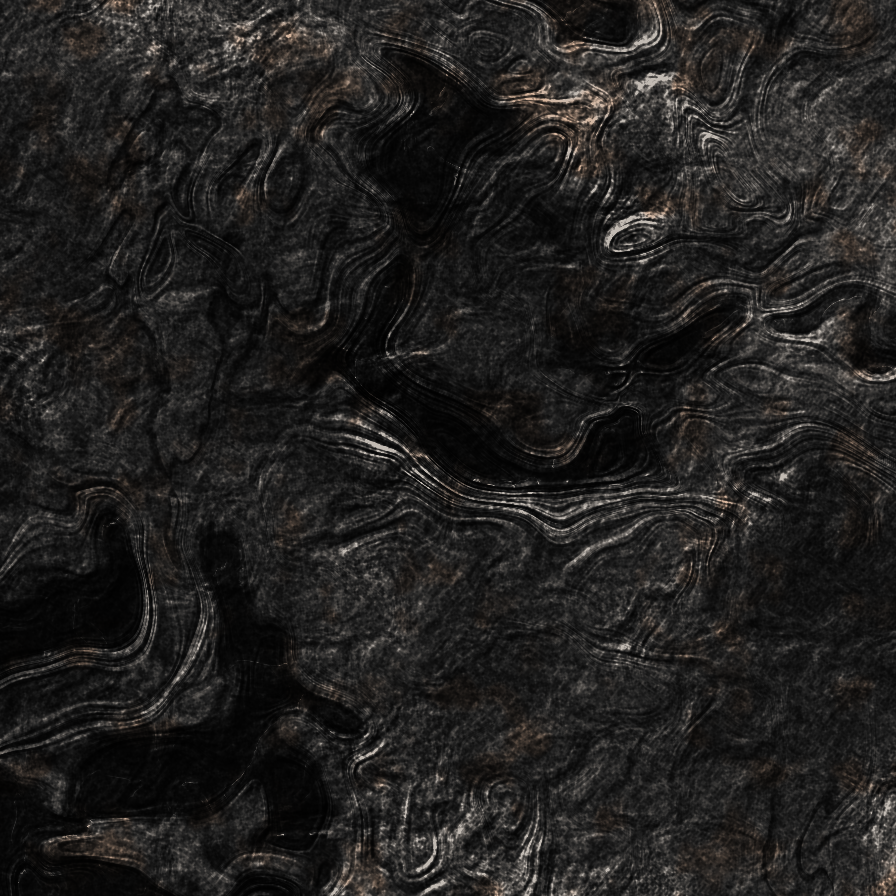
A Shadertoy shader for this texture:

```glsl
// Dark weathered rock: swirling strata, black hollows, lit ledges and fine grit.
#define SCALE 3.4        // large folds across the canvas
#define WARP 2.4         // how strongly the folds swirl
#define LAYERS 30.0      // strata per unit of fold height
#define RELIEF 8.5       // strength of the slope lighting
#define GRIT 1.5         // strength of the fine grain
#define HOLLOW 2.4       // depth of the black hollows
#define TONE 0.122       // middle brightness
#define CONTRAST 0.53    // spread of brightness
#define LIGHT_DIR vec2(-0.5, 0.86)

float hash(vec2 p) {
    return fract(sin(dot(p, vec2(127.1, 311.7))) * 43758.5);
}

float noise(vec2 p) {
    vec2 i = floor(p), f = fract(p);
    vec2 u = f * f * f * (f * (f * 6.0 - 15.0) + 10.0);
    float low = mix(hash(i), hash(i + vec2(1, 0)), u.x);
    float high = mix(hash(i + vec2(0, 1)), hash(i + vec2(1, 1)), u.x);
    return mix(low, high, u.y);
}

// Layered noise, normalised to 0..1; each octave is turned to hide the grid
float fbm(vec2 p, int octaves) {
    float sum = 0.0, total = 0.0, amp = 0.5;
    for (int i = 0; i < octaves; i++) {
        sum += amp * noise(p);
        total += amp;
        amp *= 0.5;
        p = mat2(1.6, 1.2, -1.2, 1.6) * p + 17.3;
    }
    return sum / total;
}

// Swirling large-scale shape of the rock
float foldHeight(vec2 uv) {
    vec2 p = uv * SCALE;
    vec2 swirl = vec2(fbm(p + 3.7, 3), fbm(p + 41.2, 3)) - 0.5;
    return fbm(p + WARP * swirl + 8.1, 3);
}

// Thin uneven layers that follow the contours of the folds
float strata(float fold, vec2 uv) {
    return fbm(vec2(fold * LAYERS, dot(uv, vec2(5.0, 4.0))), 4);
}

// Crumbled surface between the layers
float crumble(vec2 uv) {
    vec2 bend = vec2(noise(uv * 19.0), noise(uv * 19.0 + 31.0));
    return fbm(uv * 24.0 + bend * 1.5, 5);
}

float surface(vec2 uv, float layering) {
    float fold = foldHeight(uv);
    return 1.3 * fold + layering * strata(fold, uv) + 1.3 * crumble(uv);
}

void mainImage(out vec4 fragColor, in vec2 fragCoord) {
    vec2 uv = fragCoord / iResolution.y;
    float fold = foldHeight(uv);
    float layer = strata(fold, uv) - 0.5;
    float rough = crumble(uv) - 0.5;

    // Regions: layered or crumbly, dull or glinting
    float layering = mix(0.25, 1.25, smoothstep(0.35, 0.65, fbm(uv * 4.0 + 60.0, 2)));
    float glint = smoothstep(0.52, 0.78, fbm(uv * 7.0 + 23.0, 3));

    // Slope towards the light
    float slope = surface(uv, layering) - surface(uv + LIGHT_DIR * 0.003, layering);
    slope = clamp(slope * RELIEF, -1.8, 1.8);

    // Hollows with ragged rims, and crevices along single contours
    float ragged = fold + 0.12 * rough + 0.06 * layer;
    float hollow = 1.0 - smoothstep(0.31, 0.385, ragged);
    float crevice = 1.0 - smoothstep(0.004, 0.022, abs(ragged - 0.56));
    crevice *= smoothstep(0.5, 0.66, fbm(uv * 5.0 + 90.0, 2));

    // Fine mineral grain on two turned grids
    vec2 turned = mat2(0.8, 0.6, -0.6, 0.8) * uv;
    float grain = noise(turned * 230.0) + noise(turned.yx * 450.0 + 7.0) - 1.0;

    // Combine in stops, then map to brightness
    float stops = 3.2 * (fbm(uv * 3.0 + 12.0, 3) - 0.5);
    stops += slope * (1.0 + 0.7 * glint) + 1.9 * layer * layering + 1.8 * rough;
    stops += GRIT * grain * (1.0 + 0.4 * glint) + 0.6 * glint;
    stops -= HOLLOW * hollow + 1.7 * crevice;

    // Sparse bright edges inside the hollows
    float edge = 1.0 - smoothstep(0.0, 0.025, abs(rough - 0.08));
    stops += 1.5 * hollow * edge * max(slope + 0.4, 0.0);

    float value = TONE * exp(CONTRAST * min(stops, 3.4));

    // Neutral shadows, slightly warm lights, a few rusty patches
    float rust = smoothstep(0.55, 0.8, fbm(uv * 22.0 + 70.0, 3));
    vec3 tint = mix(vec3(1.0), vec3(1.03, 0.99, 0.95), smoothstep(0.08, 0.3, value));
    tint *= mix(vec3(1.0), vec3(1.12, 0.98, 0.88), rust);
    fragColor = vec4(clamp(value * tint, 0.0, 1.0), 1.0);
}
```
